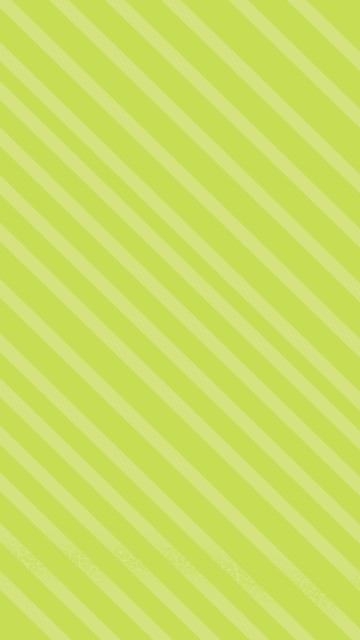
This pattern is drawn by a WebGL 2 fragment shader. Its source:

```glsl
#version 300 es
precision highp float;
// Pale diagonal stripes, unevenly spaced on lime green, with a scuffed band near the bottom.

uniform vec2 u_resolution;
out vec4 fragColor;

// Lengths are fractions of the canvas height.
const vec3 LIME = vec3(0.78, 0.87, 0.33);
const vec3 PALE_LIME = vec3(0.83, 0.89, 0.49);
const float SLOPE = 0.972;          // fall of a stripe per unit across
const float HALF_WIDTH = 0.0106;    // measured square to the stripe
const float FIRST_STRIPE = -0.4505; // drop from the top left corner
const int GAP_COUNT = 17;
const float GAPS[GAP_COUNT] = float[GAP_COUNT](
    0.089, 0.102, 0.085, 0.085, 0.087, 0.083, 0.061, 0.072, 0.075,
    0.074, 0.088, 0.085, 0.070, 0.074, 0.073, 0.079, 0.075);
const float WEAR_HEIGHT = 0.123;
const float WEAR_DROP = 0.05;       // how far the band sinks at the right
const float WEAR_SPREAD = 0.024;
const float WEAR_STRENGTH = 0.65;
const float SPECKS = 210.0;         // speck cells per canvas height

vec2 hash2(vec2 cell) {
    vec2 q = vec2(dot(cell, vec2(127.1, 311.7)), dot(cell, vec2(269.5, 183.3)));
    return fract(sin(q) * 43758.5);
}

// Distance to the nearest scattered point
float cellular(vec2 p) {
    vec2 cell = floor(p);
    float nearest = 2.0;
    for (int y = -1; y <= 1; y++) {
        for (int x = -1; x <= 1; x++) {
            vec2 neighbour = cell + vec2(x, y);
            nearest = min(nearest, distance(p, neighbour + hash2(neighbour)));
        }
    }
    return nearest;
}

// Distance to the centre line of the nearest stripe
float stripeDistance(vec2 p) {
    float drop = 1.0 - p.y - SLOPE * p.x;
    float centre = FIRST_STRIPE;
    float nearest = abs(drop - centre);
    for (int i = 0; i < GAP_COUNT; i++) {
        centre += GAPS[i];
        nearest = min(nearest, abs(drop - centre));
    }
    return nearest / sqrt(1.0 + SLOPE * SLOPE);
}

// Speckled fading along a band that sinks to the right
float wear(vec2 p) {
    float centre = WEAR_HEIGHT - WEAR_DROP * smoothstep(0.27, 0.5, p.x);
    float offset = (p.y - centre) / WEAR_SPREAD;
    float specks = 1.0 - smoothstep(0.3, 0.65, cellular(p * SPECKS));
    return WEAR_STRENGTH * exp(-offset * offset) * specks;
}

void main() {
    vec2 p = gl_FragCoord.xy / u_resolution.y;
    float edge = 0.8 / u_resolution.y;
    float stripe = 1.0 - smoothstep(-edge, edge, stripeDistance(p) - HALF_WIDTH);
    fragColor = vec4(mix(LIME, PALE_LIME, stripe * (1.0 - wear(p))), 1.0);
}
```
